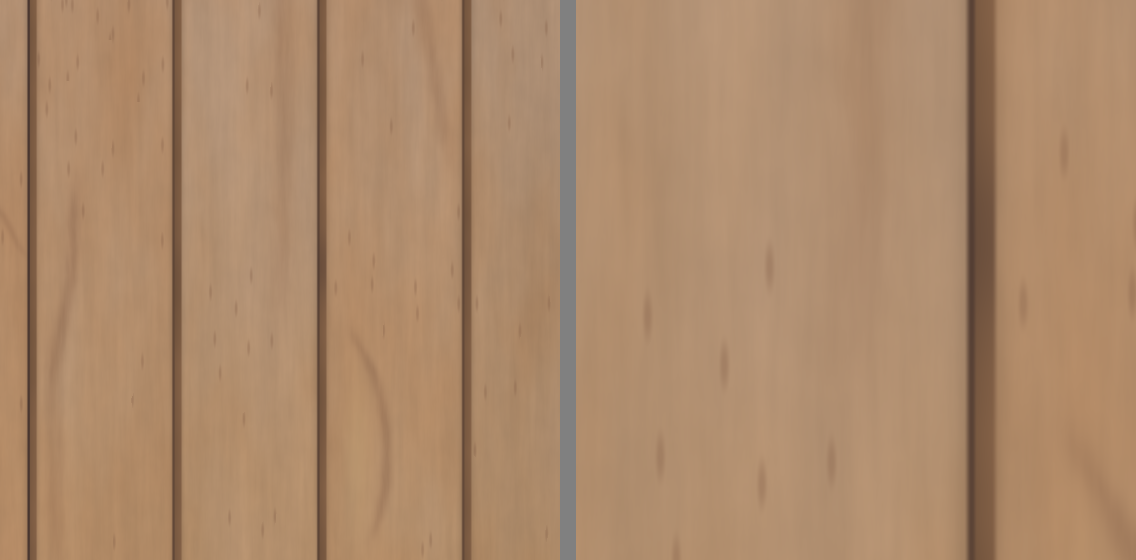
Left, the full canvas; right, a detail of the centre.
This texture is drawn by a WebGL 1 fragment shader. Its source:

```glsl
precision highp float;

uniform vec2 u_resolution;

const float PITCH = 0.2587;
const float FIRST_GROOVE = 0.0573;
const float GROOVE_HALF = 0.0083;

const vec3 ASH = vec3(0.700, 0.575, 0.468);
const vec3 HONEY = vec3(0.700, 0.553, 0.408);
const vec3 RUST = vec3(0.690, 0.515, 0.375);
const vec3 GRAIN = vec3(0.510, 0.365, 0.275);
const vec3 PALE = vec3(0.760, 0.630, 0.460);
const vec3 GROOVE = vec3(0.475, 0.350, 0.255);
const vec3 SHADOW = vec3(0.270, 0.200, 0.180);

float hash(vec2 p) {
  return fract(sin(dot(p, vec2(127.1, 311.7))) * 4375.85);
}

// Warped waves, turned and shrunk at every layer; about -1 to 1
float layeredSines(vec2 p, float seed) {
  float sum = 0.0;
  float amp = 0.6;
  for (int i = 0; i < 5; i++) {
    p = mat2(0.8, 0.6, -0.6, 0.8) * p * 1.7 + seed;
    sum += amp * sin(p.x + 1.3 * sin(p.y)) * sin(p.y + 1.1 * sin(p.x));
    amp *= 0.65;
  }
  return sum;
}

// Distance to the nearest cell point, and that cell's random value
vec2 cellular(vec2 p) {
  vec2 cell = floor(p);
  vec2 nearest = vec2(9.0, 0.0);
  for (int j = -1; j <= 1; j++) {
    for (int i = -1; i <= 1; i++) {
      vec2 c = cell + vec2(float(i), float(j));
      vec2 point = c + vec2(hash(c), hash(c + 17.3));
      float d = distance(p, point);
      if (d < nearest.x) nearest = vec2(d, hash(c + 41.9));
    }
  }
  return nearest;
}

float bell(float x) {
  return exp(-x * x);
}

// Soft curved stroke from a down to b
float streak(vec2 p, vec2 a, vec2 b, float bend, float width) {
  float t = (a.y - p.y) / (a.y - b.y);
  float s = clamp(t, 0.0, 1.0);
  float center = mix(a.x, b.x, s) + bend * 4.0 * s * (1.0 - s);
  float ends = smoothstep(-0.1, 0.2, t) * (1.0 - smoothstep(0.75, 1.1, t));
  return ends * bell((p.x - center) / width);
}

vec3 boardTone(vec2 p, float board) {
  float seed = board * 3.7 + 1.9;
  float clouds = layeredSines(p * vec2(7.0, 2.2), seed);
  float warmth = 0.25 * cos(3.14159 * board) + 0.7 * step(board, -0.5);
  vec3 tone = mix(ASH, HONEY, clamp(1.05 - p.y + 0.3 * clouds + 0.3 * warmth, 0.0, 1.0));
  tone = mix(tone, RUST, clamp(0.2 + 0.5 * warmth + 0.3 * clouds, 0.0, 0.8));
  tone *= 1.0 - 0.035 * step(2.5, board);

  // Broad bands and fine fibres
  float bands = layeredSines(p * vec2(20.0, 1.4), seed + 2.0);
  float fibres = layeredSines(p * vec2(90.0, 8.0), seed + 5.0);
  float mottle = layeredSines(p * vec2(38.0, 24.0), seed + 8.0);
  return tone * (1.0 + 0.026 * bands + 0.016 * fibres + 0.011 * mottle);
}

// Small dark pores, densest near the top of the first full board
float flecks(vec2 p, float board) {
  vec2 pore = cellular(p * vec2(85.0, 17.0));
  float density = 0.04 + 0.16 * bell(board) * smoothstep(0.6, 0.95, p.y);
  return (1.0 - smoothstep(0.05, 0.35, pore.x)) * step(1.0 - density, pore.y);
}

float figure(vec2 p) {
  p.x += 0.004 * layeredSines(p * vec2(8.0, 7.0), 4.0);
  float dark = 0.42 * streak(p, vec2(0.140, 0.69), vec2(0.098, 0.32), 0.004, 0.012);
  dark += 0.22 * streak(p, vec2(0.090, 0.42), vec2(0.103, -0.05), 0.0, 0.016);
  dark += 0.24 * streak(p, vec2(0.502, 1.10), vec2(0.500, 0.42), 0.004, 0.020);
  dark += 0.42 * streak(p, vec2(0.628, 0.41), vec2(0.658, 0.03), 0.048, 0.010);
  dark += 0.26 * streak(p, vec2(0.745, 1.05), vec2(0.805, 0.70), 0.0, 0.014);
  dark += 0.28 * streak(p, vec2(0.000, 0.63), vec2(0.042, 0.54), 0.0, 0.008);
  return dark * (0.85 + 0.25 * layeredSines(p * vec2(90.0, 9.0), 6.0));
}

vec3 grooveTone(float x, float y, float index) {
  float wear = layeredSines(vec2(index * 2.3, y * 5.0), index + 1.0);
  float depth = 0.30 + 0.6 * bell(index * 2.0) + 0.22 * bell(index - 2.0) + 0.1 * wear;
  float lip = 1.0 - smoothstep(-0.0055, -0.0025, x);
  vec3 tone = GROOVE * (1.0 + 0.05 * wear + 8.0 * x);
  tone = mix(tone, SHADOW, 0.3 * bell(index - 2.0) * bell((y - 0.52) / 0.06));
  return mix(tone, SHADOW, lip * clamp(depth, 0.0, 1.0));
}

void main() {
  vec2 uv = gl_FragCoord.xy / u_resolution;
  float slot = (uv.x - FIRST_GROOVE) / PITCH;
  float board = floor(slot);
  float groove = floor(slot + 0.5);
  float offset = (slot - groove) * PITCH;

  vec3 color = boardTone(uv, board);
  float heartwood = bell((uv.x - 0.638) / 0.022) * bell((uv.y - 0.19) / 0.13);
  color = mix(color, PALE, 0.45 * heartwood);
  color = mix(color, GRAIN, clamp(figure(uv) + 0.32 * flecks(uv, board), 0.0, 0.7));

  // Rounded board edges, then the recessed joints
  float soft = max(0.0022, 0.75 / u_resolution.x);
  float edge = abs(offset) - GROOVE_HALF;
  color *= 1.0 - 0.07 * bell(max(edge, 0.0) / 0.006);
  float joint = 1.0 - smoothstep(-soft, soft, edge);
  gl_FragColor = vec4(mix(color, grooveTone(offset, uv.y, groove), joint), 1.0);
}
```
